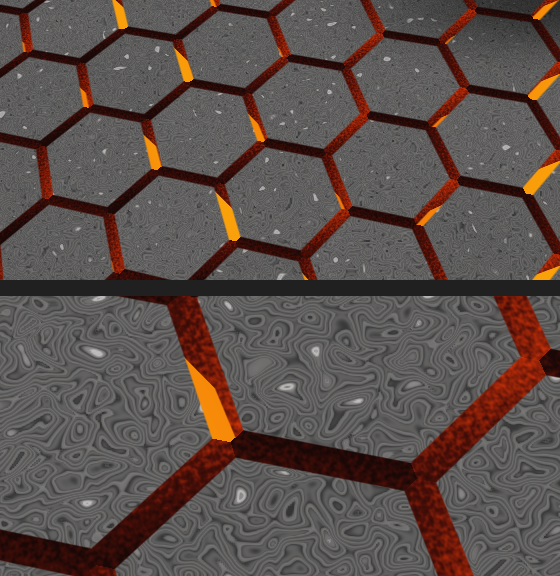
Top: the whole. Bottom: its middle third, enlarged.
Give the GLSL for this pattern, as a WebGL 2 fragment shader.

```glsl
#version 300 es
precision highp float;
// Dark hexagonal plates etched with contour rings, split by glowing lava gaps.
// A mild perspective maps the canvas to a hexagon lattice; gradient noise gives
// the rings, and each gap is shaded from its direction, length and position.

uniform vec2 u_resolution;
out vec4 fragColor;

vec2 gradientAt(vec2 cell) {
    float angle = 6.2832 * fract(sin(dot(cell, vec2(127.1, 311.7))) * 43758.5);
    return vec2(cos(angle), sin(angle));
}

float gradientNoise(vec2 p) {
    vec2 i = floor(p), f = p - i;
    vec2 u = f * f * f * (f * (f * 6.0 - 15.0) + 10.0);
    vec2 e = vec2(0, 1);
    return mix(
        mix(dot(gradientAt(i), f), dot(gradientAt(i + e.yx), f - e.yx), u.x),
        mix(dot(gradientAt(i + e), f - e), dot(gradientAt(i + 1.0), f - 1.0), u.x), u.y);
}

// Canvas to lattice plane, where neighbouring plates are one unit apart
vec2 toLattice(vec2 p) {
    vec2 q = p - vec2(1.091, 0.63);
    vec2 stepA = vec2(0.3594, 0.0938) - 0.0145 * q;
    vec2 stepB = vec2(0.2828, -0.2115) + 0.064 * q;
    vec2 ij = inverse(mat2(stepA, stepB)) * q;
    return vec2(ij.x + 0.5 * ij.y, 0.866 * ij.y);
}

vec3 plateColor(vec2 h, vec2 center, vec2 p) {
    vec2 q = h * 9.5 + center * 17.3;
    q += 0.45 * vec2(gradientNoise(q * 0.8 + 31.0), gradientNoise(q * 0.8 + 57.0));
    float field = gradientNoise(q) + 0.25 * gradientNoise(q * 1.9 + 11.0);

    // Sparse patches where the rings straighten into streaks
    float streaks = smoothstep(0.36, 0.46, gradientNoise(q * 0.35 + 83.0));
    field = mix(field, 0.3 * sin(dot(q, vec2(3.0, 4.2))), streaks);

    // Broad bands with thin bright contours, softened where they crowd
    float rings = field * 6.0;
    float blur = fwidth(rings);
    float line = 1.0 - smoothstep(0.05, 0.13 + blur, abs(fract(rings) - 0.5));
    float gray = 0.29 + 0.09 * sin(rings * 6.2832 + 1.0) / (1.0 + blur);
    gray += 0.24 * line / (1.0 + 1.5 * blur);
    gray += 0.3 * smoothstep(0.46, 0.6, abs(field));
    gray *= 1.0 + 0.08 * gradientNoise(center * 3.7 + 0.4);
    gray *= 1.0 - 0.5 * smoothstep(0.72, 1.0, p.y) * smoothstep(1.0, 2.0, p.x);
    return gray * vec3(1.0, 0.99, 0.985);
}

// kind: 0 steep, 1 diagonal, 2 near-level; across and along run from -1 to 1
vec3 gapColor(int kind, float across, float along, vec2 h, vec2 p, float px) {
    float heat, glow = 0.0, side = across;
    if (kind == 0) {
        float band = (p.x + 0.53 * p.y - 0.96) / 0.33;
        glow = exp(-band * band);
        heat = 0.55 + 0.15 * along - 0.3 * smoothstep(1.2, 2.0, p.x);
    } else if (kind == 1) {
        glow = smoothstep(1.46, 2.3, p.x + 0.4 * (1.0 - p.y));
        heat = 0.1 + 0.5 * smoothstep(0.4, 1.4, p.x) - 0.15 * along;
        side = -across;
    } else {
        heat = 0.06 + 0.2 * (1.0 - p.y) * (1.0 - 0.4 * p.x);
    }
    heat += 0.3 * gradientNoise(h * 45.0) + 0.2 * gradientNoise(h * vec2(90, 70));
    heat += 0.08 * side;

    // Rough walls from shadow through ember to orange
    vec3 wall = mix(vec3(0.1, 0.03, 0.025), vec3(0.31, 0.06, 0.03), clamp(heat * 2.2, 0.0, 1.0));
    wall = mix(wall, vec3(0.78, 0.19, 0.03), clamp(heat * 2.0 - 0.85, 0.0, 1.0));

    // Slanted wedge of the molten floor
    float lower = (along - 1.0 + 1.4 * glow - 0.35 * side) * 0.289;
    float inner = (2.4 * glow - 1.2 + 0.25 * along - side) * 0.05;
    float wedge = smoothstep(-px, px, min(lower, inner)) * smoothstep(0.02, 0.1, glow);
    vec3 lava = mix(vec3(0.95, 0.42, 0.03), vec3(0.98, 0.63, 0.04), glow);
    return mix(wall, lava, wedge);
}

void main() {
    vec2 p = gl_FragCoord.xy / u_resolution.y;
    p.x *= 2.0 * u_resolution.y / u_resolution.x;
    vec2 h = toLattice(p);
    float px = 0.6 * length(fwidth(h));

    // Nearest plate centre from two interleaved rectangular grids
    vec2 period = vec2(1.0, 1.732);
    vec2 g1 = mod(h, period) - 0.5 * period;
    vec2 g2 = mod(h - 0.5 * period, period) - 0.5 * period;
    vec2 local = dot(g1, g1) < dot(g2, g2) ? g1 : g2;
    vec2 center = floor((h - local) * vec2(2.0, 1.1547) + 0.5);

    // Nearest of the three gap directions
    int kind = 0;
    float reach = 0.0, across = 0.0, along = 0.0;
    for (int k = 0; k < 3; k++) {
        float angle = float(k) * 1.0472;
        vec2 dir = vec2(cos(angle), sin(angle));
        float d = dot(local, dir);
        if (abs(d) > reach) {
            reach = abs(d);
            kind = k;
            across = (d - 0.5 * sign(d)) / 0.05;
            along = dot(local, vec2(-dir.y, dir.x)) / 0.289;
        }
    }

    vec3 plate = plateColor(h, center, p);
    vec3 gap = gapColor(kind, across, along, h, p, px);
    float inGap = smoothstep(-px, px, reach - 0.45);
    fragColor = vec4(mix(plate, gap, inGap), 1.0);
}
```
